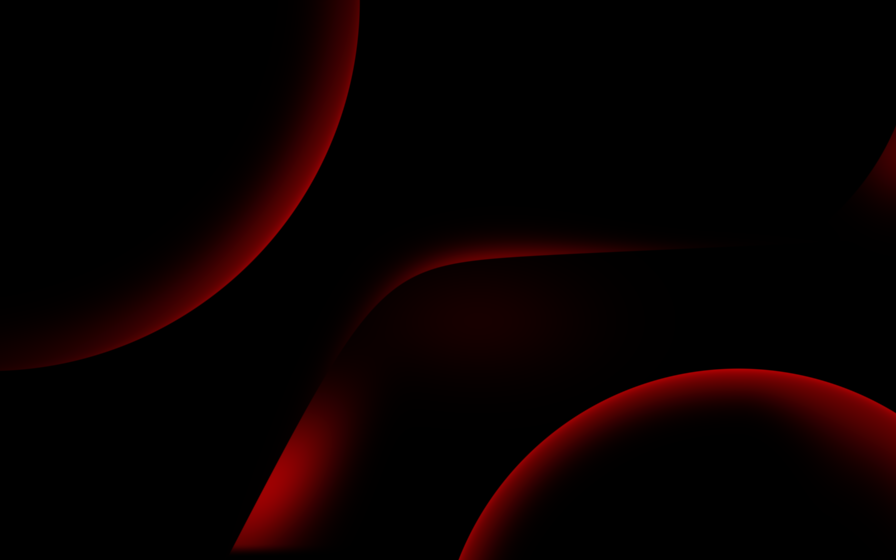
A Shadertoy shader for this background:

```glsl
// Dark backdrop with red-rimmed discs and a glowing curved ribbon.

// Lengths are in canvas heights, origin at the lower left.
const vec3 GLOW_COLOR = vec3(1.0, 0.008, 0.014);

const vec2 LEFT_CENTER = vec2(-0.02, 1.0);
const float LEFT_RADIUS = 0.6625;
const float LEFT_GAIN = 0.62;
const float LEFT_PEAK_ANGLE = -0.6;
const float LEFT_ANGLE_SPREAD = 0.75;
const float LEFT_DEPTH = 0.068;

const vec2 LOWER_CENTER = vec2(1.3188, -0.195);
const float LOWER_RADIUS = 0.5367;
const float LOWER_GAIN = 0.74;
const float LOWER_DEPTH = 0.05;

const vec2 WISP_CENTER = vec2(1.1667, 0.958);
const float WISP_RADIUS = 0.47;
const float WISP_GAIN = 0.28;
const vec2 WISP_FOCUS = vec2(1.62, 0.73);

const float BEND_X = 0.677;
const float BEND_SOFTNESS = 0.0542;
const float BEND_SLOPE = 1.9;
const float SHELF_HEIGHT = 0.5458;
const float SHELF_SLOPE = 0.045;

const float CREST_GAIN = 0.4;
const float CREST_X = 0.86;
const float FLANK_GAIN = 0.62;
const float FLANK_Y = 0.13;
const vec2 HAZE_CENTER = vec2(0.854, 0.427);
const vec2 HAZE_SIZE = vec2(0.18, 0.1);
const float HAZE_GAIN = 0.09;

float bell(float x) { return exp(-x * x); }

// Antialiased coverage of the side where the distance is positive.
float coverage(float dist) {
    float pixel = 1.0 / iResolution.y;
    return smoothstep(-pixel, pixel, dist);
}

// Thin bright rim over a wider inward falloff.
float innerRim(float depth, float width) {
    float inside = max(depth, 0.0);
    float light = 0.4 * exp(-inside / 0.009) + 0.6 * bell(inside / width);
    return light * coverage(depth);
}

float leftDisc(vec2 p) {
    vec2 q = p - LEFT_CENTER;
    float angle = atan(q.y, q.x);
    float fade = bell((angle - LEFT_PEAK_ANGLE) / LEFT_ANGLE_SPREAD);
    return LEFT_GAIN * fade * innerRim(LEFT_RADIUS - length(q), LEFT_DEPTH);
}

float lowerDisc(vec2 p) {
    vec2 q = p - LOWER_CENTER;
    float side = q.x / max(length(q), 0.001);
    float width = LOWER_DEPTH + 0.045 * smoothstep(0.0, 0.5, side);
    float gain = LOWER_GAIN * (1.0 - 0.2 * abs(side));
    return gain * innerRim(LOWER_RADIUS - length(q), width);
}

// Light just outside a hidden disc at the right edge.
float wisp(vec2 p) {
    float dist = length(p - WISP_CENTER) - WISP_RADIUS;
    float fade = bell(length(p - WISP_FOCUS) / 0.085);
    return WISP_GAIN * fade * coverage(dist);
}

// Approximate signed distance to the ribbon edge, positive above it.
float ribbonDistance(vec2 p) {
    float e = exp((BEND_X - p.x) / BEND_SOFTNESS);
    float drop = BEND_SLOPE * BEND_SOFTNESS * log(1.0 + e);
    float height = SHELF_HEIGHT + SHELF_SLOPE * (p.x - 1.0) - drop;
    float slope = SHELF_SLOPE + BEND_SLOPE * e / (1.0 + e);
    return (p.y - height) / sqrt(1.0 + slope * slope);
}

float ribbon(vec2 p) {
    float dist = ribbonDistance(p);
    float above = coverage(dist);

    // Crest: narrow glow above the shelf, tapering to the right.
    float spread = p.x < CREST_X ? 0.2 : 0.26;
    float width = mix(0.026, 0.013, smoothstep(0.85, 1.28, p.x));
    float crest = CREST_GAIN * bell((p.x - CREST_X) / spread)
        * exp(-pow(max(dist, 0.0) / width, 1.3));

    // Flank: broad glow below the steep part, plus a faint haze.
    float flank = FLANK_GAIN * bell(dist / 0.094)
        * bell((p.y - FLANK_Y) / 0.138)
        * smoothstep(0.005, 0.03, p.y)
        * (1.0 - smoothstep(0.66, 0.85, p.x));
    float haze = HAZE_GAIN * bell(length((p - HAZE_CENTER) / HAZE_SIZE));

    return mix(flank + haze, crest, above);
}

void mainImage(out vec4 fragColor, in vec2 fragCoord) {
    vec2 p = fragCoord / iResolution.y;
    float light = leftDisc(p) + lowerDisc(p) + wisp(p) + ribbon(p);
    fragColor = vec4(GLOW_COLOR * light, 1.0);
}
```
